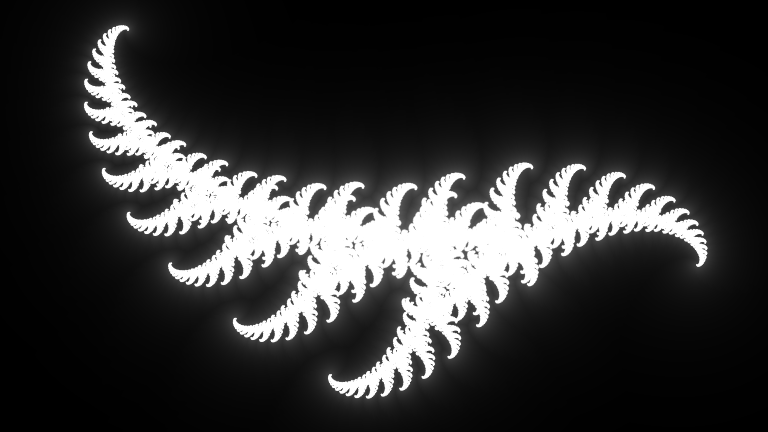
A Shadertoy shader for this background:

```glsl
// A white feathered fractal glowing on black: the attractor of two spiral maps.
// Each pixel walks the tree of inverse maps, pruning branches by a bounding
// disc, to find its distance to the attractor; a thin core and a faint halo follow.

// Key tips of the feather, in canvas heights from the centre
const vec2 SPIRAL_TIP = vec2(-0.5926, 0.4306);
const vec2 RIGHT_TIP  = vec2(0.7245, -0.1134);
const vec2 LOWER_TIP  = vec2(-0.1227, -0.3680);

// Disc that encloses the whole attractor
const vec2 DISC_CENTRE = vec2(0.037, 0.141);
const float DISC_RADIUS = 0.748;

const float SPIRAL_RATIO = 0.77;
const float SPIRAL_TURN = -0.1745;
const float CLOSE_ENOUGH = 0.0008;
const float LEAF_SCALE = 0.0014;
const int MAX_VISITS = 700;

vec2 complexMul(vec2 a, vec2 b) {
    return vec2(a.x * b.x - a.y * b.y, a.x * b.y + a.y * b.x);
}

vec2 complexInverse(vec2 z) {
    return vec2(z.x, -z.y) / dot(z, z);
}

// Lower bound on the distance from a node (xy: point, z: scale)
float discDistance(vec3 node) {
    return node.z * (length(node.xy - DISC_CENTRE) - DISC_RADIUS);
}

// Undo one similarity that sends SPIRAL_TIP to the given target
vec3 undoMap(vec3 node, vec2 target, vec2 inverseFactor) {
    vec2 local = complexMul(node.xy - target, inverseFactor);
    return vec3(SPIRAL_TIP + local, node.z / length(inverseFactor));
}

// Depth-first search for the nearest part of the attractor
float featherDistance(vec2 point) {
    vec2 spiral = SPIRAL_RATIO * vec2(cos(SPIRAL_TURN), sin(SPIRAL_TURN));
    vec2 spiralInverse = complexInverse(spiral);
    vec2 branchInverse = complexMul(RIGHT_TIP - SPIRAL_TIP,
                                    complexInverse(LOWER_TIP - RIGHT_TIP));
    vec3 stack[40];
    stack[0] = vec3(point, 1.0);
    int count = 1;
    float nearest = 10.0;

    for (int i = 0; i < MAX_VISITS; i++) {
        if (count == 0 || nearest < CLOSE_ENOUGH) break;
        count--;
        vec3 node = stack[count];
        if (discDistance(node) > nearest * 0.93) continue;

        nearest = min(nearest, node.z * length(node.xy - SPIRAL_TIP));
        if (node.z < LEAF_SCALE || count > 37) continue;

        // Put the nearer child on top so it is searched first
        vec3 first = undoMap(node, SPIRAL_TIP, spiralInverse);
        vec3 second = undoMap(node, RIGHT_TIP, branchInverse);
        bool firstIsNearer = discDistance(first) < discDistance(second);
        stack[count] = firstIsNearer ? second : first;
        stack[count + 1] = firstIsNearer ? first : second;
        count += 2;
    }
    return nearest;
}

// Soft elliptical weight around a centre
float softEllipse(vec2 point, vec2 centre, vec2 radii) {
    vec2 offset = (point - centre) / radii;
    return exp(-dot(offset, offset));
}

void mainImage(out vec4 fragColor, in vec2 fragCoord) {
    vec2 point = (fragCoord - 0.5 * iResolution.xy) / iResolution.y;
    float gap = featherDistance(point);

    // The dense body has a thicker core, and a stronger, wider halo
    float body = softEllipse(point, vec2(0.08, -0.05), vec2(0.36, 0.13));
    float surround = softEllipse(point, vec2(0.07, -0.06), vec2(0.62, 0.32));

    float core = 1.0 - smoothstep(mix(0.0009, 0.0020, body),
                                  mix(0.0036, 0.0060, body), gap);
    float reach = mix(0.018, 0.047, surround);
    float strength = mix(0.28, 0.42, body);
    float halo = max(strength * reach / (reach + gap) - 0.012, 0.0);

    fragColor = vec4(vec3(mix(halo, 1.0, core)), 1.0);
}
```
